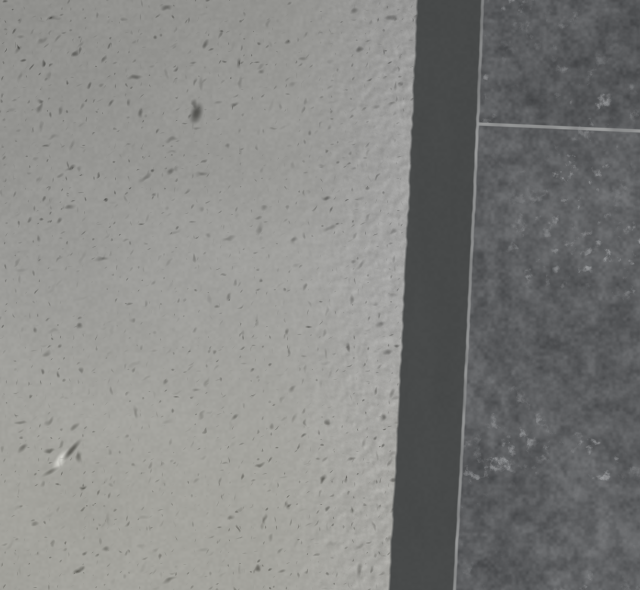
Write a WebGL 1 fragment shader that draws this texture.

```glsl
precision highp float;
// A pale speckled slab, a dark joint strip and grey stone tiles seen from above.
// Curved boundaries split the plane; value noise gives mottling and grain,
// and jittered grids of rotated ellipses scatter the pits over the slab.
uniform vec2 u_resolution;

#define ASPECT 1.085
#define SLAB_COLOR vec3(0.632, 0.632, 0.620)
#define STRIP_COLOR vec3(0.280, 0.288, 0.288)
#define TILE_COLOR vec3(0.368, 0.374, 0.382)
#define LINE_COLOR vec3(0.610, 0.615, 0.615)
#define PIT_DEPTH 0.24
#define TILE_GRAIN 0.15
#define SLAB_GRAIN 0.022

float hash(vec2 p) {
  vec3 h = fract(vec3(p.xyx) * 0.1031);
  h += dot(h, h.yzx + 33.33);
  return fract((h.x + h.y) * h.z);
}

float noise(vec2 p) {
  vec2 i = floor(p), f = fract(p);
  f = f * f * (3.0 - 2.0 * f);
  float low = mix(hash(i), hash(i + vec2(1.0, 0.0)), f.x);
  float high = mix(hash(i + vec2(0.0, 1.0)), hash(i + 1.0), f.x);
  return mix(low, high, f.y);
}

float fbm(vec2 p) {
  float sum = 0.0, gain = 0.5;
  for (int i = 0; i < 4; i++) {
    sum += gain * noise(p);
    p = mat2(1.6, 1.2, -1.2, 1.6) * p + 17.3;
    gain *= 0.5;
  }
  return sum / 0.9375;
}

// Soft ellipse, 1 at the centre, turned by an angle
float blob(vec2 p, vec2 radius, float angle) {
  float c = cos(angle), s = sin(angle);
  vec2 q = vec2(c * p.x + s * p.y, c * p.y - s * p.x) / radius;
  return 1.0 - smoothstep(0.1, 1.3, length(q));
}

// Scattered pits from three jittered grids of rising density
float pits(vec2 p) {
  float total = 0.0, scale = 19.0;
  vec2 warp = 0.004 * (vec2(noise(p * 120.0), noise(p * 120.0 + 40.0)) - 0.5);
  for (int i = 0; i < 4; i++) {
    vec2 g = (p + warp) * scale + float(i) * 31.7;
    vec2 id = floor(g);
    vec2 jitter = vec2(hash(id + 3.1), hash(id + 7.7));
    float strength = hash(id + 13.9);
    float angle = 0.95 + 1.9 * (hash(id + 21.3) - 0.5);
    vec2 radius = vec2(mix(0.09, 0.23, hash(id + 5.2)), mix(0.04, 0.09, strength));
    float mark = blob(fract(g) - 0.25 - 0.5 * jitter, radius, angle);
    total += mark * pow(strength, 2.5) * (1.0 - 0.1 * float(i));
    scale *= 1.4;
  }
  return total;
}

vec3 slab(vec2 uv, vec2 p, float edge) {
  vec3 color = SLAB_COLOR + 0.012 * (uv.x - 0.3);
  // Shade in the upper left, with a warmer lower half
  color -= 0.062 * smoothstep(0.35, 1.1, uv.y + 0.35 * (0.3 - uv.x));
  color += vec3(0.008, 0.006, -0.006) * (1.0 - smoothstep(0.1, 0.6, uv.y));
  color += 0.030 * (fbm(p * 7.0) - 0.5);
  // Fine relief grows towards the joint
  float rough = smoothstep(0.22, 0.0, edge - uv.x);
  float relief = fbm(p * 75.0) - fbm(p * 75.0 + vec2(0.35, -0.35));
  color += (SLAB_GRAIN + 0.10 * rough) * relief;
  color += vec3(0.008, 0.008, 0.016) * rough;
  color += SLAB_GRAIN * (noise(p * 190.0) - 0.5);
  float density = 0.45 + 0.75 * noise(p * 9.0 + 4.0);
  color -= PIT_DEPTH * density * pits(p);
  // One deep pit and one chipped spot
  vec2 deep = p - vec2(0.307 * ASPECT, 0.808);
  color -= 0.27 * blob(deep, vec2(0.018, 0.010), 1.25);
  vec2 chip = p - vec2(0.100 * ASPECT, 0.222);
  color += 0.20 * blob(chip + vec2(0.006, 0.002), vec2(0.021, 0.008), 1.0);
  color -= 0.27 * blob(chip - vec2(0.012, 0.014), vec2(0.024, 0.005), 0.85);
  color -= 0.16 * blob(chip + vec2(0.022, 0.021), vec2(0.017, 0.004), 0.5);
  return color;
}

vec3 tiles(vec2 uv, vec2 p, float pixel) {
  float seam = uv.y - (0.7895 - 0.047 * (uv.x - 0.755));
  vec3 color = TILE_COLOR - 0.018 * smoothstep(-0.01, 0.01, seam);
  color += 0.10 * (fbm(p * 6.0 + 8.0) - 0.5);
  color += TILE_GRAIN * (fbm(p * 48.0) - 0.5);
  color += 0.055 * (noise(p * 170.0) - 0.5);
  // Pale mineral flecks gathered in patches
  float patches = smoothstep(0.4, 0.75, fbm(p * 9.0 + 60.0));
  color += 0.22 * patches * smoothstep(0.62, 0.88, fbm(p * 68.0 + 5.0));
  float grout = 1.0 - smoothstep(0.0012, 0.0025 + pixel, abs(seam));
  return mix(color, LINE_COLOR, grout * (0.70 + 0.4 * noise(p * 45.0)));
}

void main() {
  vec2 uv = gl_FragCoord.xy / u_resolution;
  vec2 p = uv * vec2(ASPECT, 1.0);
  float pixel = 1.0 / u_resolution.y;
  float wobble = 0.0025 * (noise(vec2(uv.y * 85.0, 2.0)) - 0.5);
  float slabEdge = 0.607 + uv.y * (0.053 - 0.008 * uv.y) + wobble;
  float tileEdge = 0.7096 + uv.y * (0.053 - 0.0085 * uv.y) + 0.4 * wobble;
  float soft = 0.0008 + pixel;

  vec3 strip = STRIP_COLOR + 0.014 * (fbm(p * vec2(28.0, 9.0)) - 0.5);
  strip += 0.010 * (noise(p * 180.0) - 0.5);
  vec3 color = mix(slab(uv, p, slabEdge), strip, smoothstep(-soft, soft, uv.x - slabEdge));
  color = mix(color, tiles(uv, p, pixel), smoothstep(-soft, soft, uv.x - tileEdge));

  // Thin pale bead along the tile side of the strip
  float bead = 1.0 - smoothstep(0.0006, 0.0022 + pixel, abs(uv.x - tileEdge));
  float wear = 0.60 + 0.35 * noise(vec2(uv.y * 38.0, 9.0)) - 0.15 * smoothstep(0.75, 1.0, uv.y);
  color = mix(color, LINE_COLOR, bead * wear);
  gl_FragColor = vec4(clamp(color, 0.0, 1.0), 1.0);
}
```
